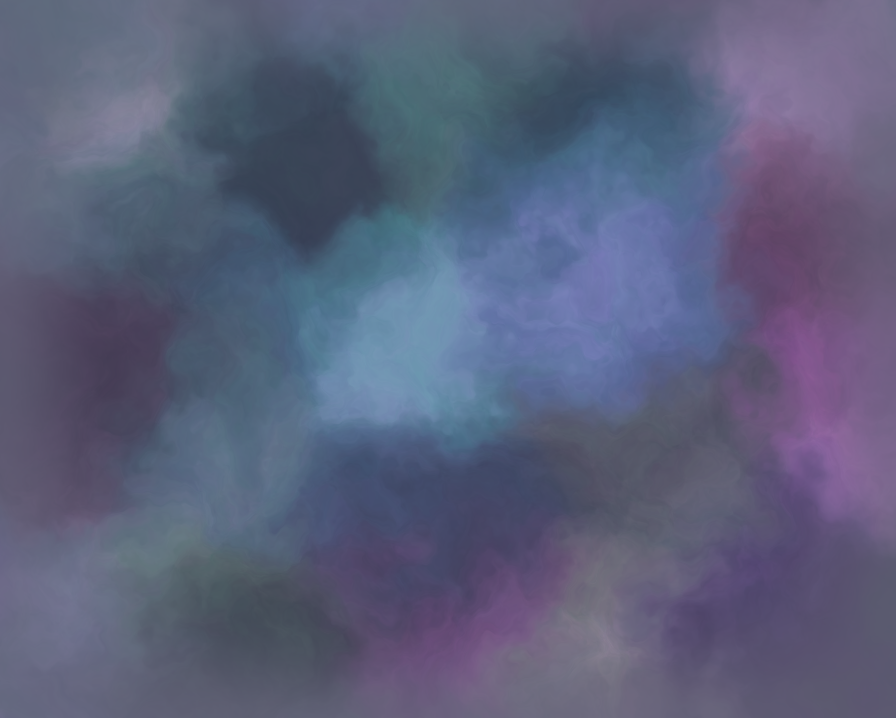
This background is drawn by a Shadertoy shader. Its source:

```glsl
vec3 hash3(vec2 cell) {
    vec3 h = fract(cell.xyx * vec3(0.1031, 0.1030, 0.0973));
    h += dot(h, h.yxz + 33.33);
    return fract((h.xxy + h.yzz) * h.zyx);
}

// Smooth cellular noise: three random values per cell, blended by distance
vec3 softCells(vec2 p) {
    vec2 base = floor(p);
    vec3 total = vec3(0.0);
    float weightSum = 0.0;
    for (int j = -1; j <= 1; j++) {
        for (int i = -1; i <= 1; i++) {
            vec2 cell = base + vec2(i, j);
            vec2 center = cell + 0.15 + 0.7 * hash3(cell + 71.0).xy;
            vec2 offset = p - center;
            float weight = exp(-6.0 * dot(offset, offset));
            total += weight * hash3(cell + 19.0);
            weightSum += weight;
        }
    }
    return total / weightSum;
}

// Rotated octaves of cellular noise, centred on zero
vec3 layeredCells(vec2 p, float gain) {
    const mat2 turn = mat2(0.8, 0.6, -0.6, 0.8);
    vec3 total = vec3(0.0);
    float amplitude = 1.0;
    for (int octave = 0; octave < 5; octave++) {
        total += amplitude * (softCells(p) - 0.5);
        p = turn * p * 2.03 + 17.3;
        amplitude *= gain;
    }
    return total;
}

// Broad diagonal alternation of bright and dark cloud banks
float diagonalBanks(vec2 p) {
    return cos(10.8 * (p.y - 0.64 * p.x - 0.13));
}

// One at the border, zero towards the middle
float borderHaze(vec2 uv) {
    vec2 inset = 4.0 * uv * (1.0 - uv);
    return 1.0 - smoothstep(0.0, 0.45, inset.x * inset.y);
}

vec3 cloudColor(float density, vec2 tint) {
    const vec3 shadow = vec3(0.255, 0.245, 0.345);
    const vec3 slate = vec3(0.415, 0.410, 0.555);
    const vec3 violetShift = vec3(0.20, -0.13, 0.09);
    const vec3 tanShift = vec3(0.11, 0.04, -0.12);
    const vec3 glow = vec3(0.15, 0.11, 0.16);

    float light = smoothstep(0.12, 0.82, density);
    vec3 color = mix(shadow, slate, light);
    color += (0.35 + 0.65 * light) * (tint.x * violetShift + tint.y * tanShift);
    return color + glow * smoothstep(0.68, 1.05, density);
}

void mainImage(out vec4 fragColor, in vec2 fragCoord) {
    const vec3 hazeColor = vec3(0.41, 0.40, 0.49);
    vec2 uv = fragCoord / iResolution.xy;
    vec2 p = fragCoord / iResolution.y;

    // Bend the large clouds with finer turbulence
    vec3 turbulence = layeredCells(p * 5.0 + 3.0, 0.55);
    vec2 warped = p + 0.11 * turbulence.xy;
    vec3 cloud = softCells(warped * 4.0 + 8.0) - 0.5;
    vec3 wisps = layeredCells(warped * 13.0, 0.7);

    // Density, then violet-teal and tan-blue tints
    float density = 0.47 + 0.16 * diagonalBanks(warped) + 0.75 * cloud.x;
    density += 0.12 * turbulence.z + 0.07 * wisps.x + 0.12 * uv.x * uv.y;
    vec2 tint = cloud.yz + 0.10 * wisps.yz;
    tint.x += 0.2 * (uv.x - 0.5) * uv.y;

    vec3 color = cloudColor(density, tint);
    color *= 1.0 + 0.045 * wisps.z;
    color = mix(color, hazeColor, 0.65 * borderHaze(uv));
    fragColor = vec4(color, 1.0);
}
```
